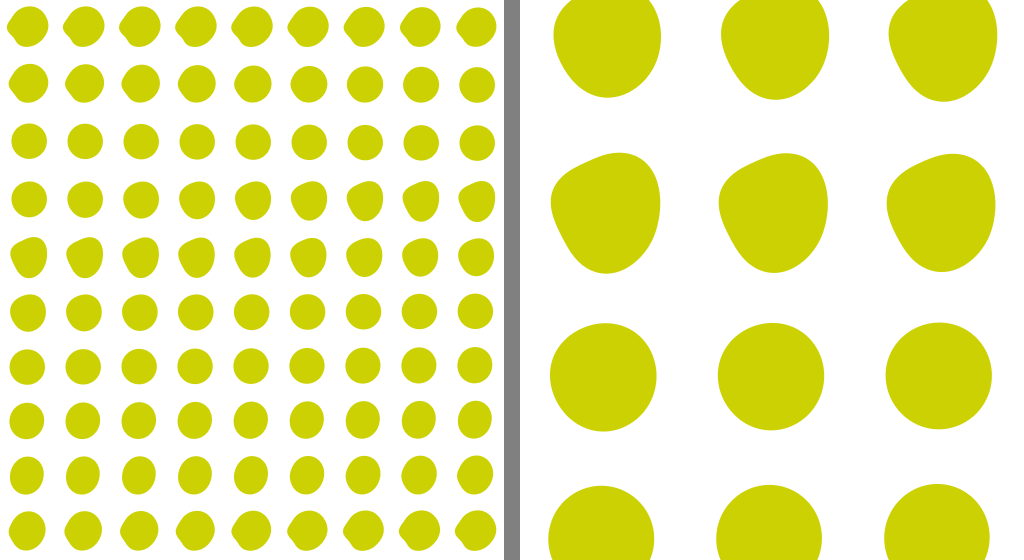
Left, the full canvas; right, a detail of the centre.
Write a Shadertoy shader that draws this pattern.

```glsl
// Nine by ten grid of yellow-green dots that slowly morph from blob to circle, row after row.

const float TAU = 6.2831853;
const vec2 GRID = vec2(9.0, 10.0);
const vec3 PAPER = vec3(1.0);
const vec3 LIME = vec3(0.80, 0.82, 0.01);
const float DOT_RADIUS = 0.316;   // in cell heights

// Smooth periodic bump around a direction given in degrees
float lobe(float angle, float degreesAt, float sharpness) {
    return exp(sharpness * (cos(angle - radians(degreesAt)) - 1.0));
}

// Rises over the steps a..b and falls over c..d
float pulse(float a, float b, float c, float d, float t) {
    return smoothstep(a, b, t) * (1.0 - smoothstep(c, d, t));
}

// Radius offset: broad blob with a pointed left side and a notch below it
float knobbly(float angle) {
    return 0.029
        + 0.036 * lobe(angle, 62.0, 3.0)
        + 0.035 * lobe(angle, 180.0, 18.0)
        - 0.030 * lobe(angle, 218.0, 18.0)
        - 0.013 * lobe(angle, 148.0, 12.0)
        + 0.013 * lobe(angle, 248.0, 10.0)
        + 0.012 * lobe(angle, 5.0, 10.0)
        - 0.010 * lobe(angle, 315.0, 8.0);
}

// Radius offset: pebble with a high right shoulder and a tapered foot
float pebble(float angle) {
    return 0.016
        + 0.052 * lobe(angle, 55.0, 6.0)
        + 0.052 * lobe(angle, 270.0, 5.0)
        - 0.024 * lobe(angle, 112.0, 10.0)
        + 0.013 * lobe(angle, 160.0, 15.0)
        - 0.037 * lobe(angle, 210.0, 6.0)
        - 0.013 * lobe(angle, 350.0, 8.0);
}

// Radius offset: slightly tilted oval
float oval(float angle) {
    return 0.004 + 0.024 * cos(2.0 * (angle - radians(75.0)));
}

// Outline radius at one step of the cyclic morph
float blobRadius(float angle, float stepIndex) {
    float knobblyAmount = 1.0 - pulse(3.0, 19.0, 74.0, 90.0, stepIndex);
    float pebbleAmount = pulse(25.0, 36.0, 35.0, 52.0, stepIndex)
        / max(1.0 - smoothstep(35.0, 52.0, min(stepIndex, 36.0)), 0.5);
    float ovalAmount = pulse(54.0, 76.0, 74.0, 90.0, stepIndex);
    return DOT_RADIUS
        + knobblyAmount * knobbly(angle)
        + pebbleAmount * pebble(angle)
        + ovalAmount * oval(angle);
}

// Gentle wandering of the dot centre through the cycle
vec2 centreDrift(float stepIndex, float stepCount) {
    float sway = sin(TAU * stepIndex / stepCount);
    float sag = 0.5 + 0.5 * cos(TAU * (stepIndex - 40.0) / stepCount);
    return vec2(0.022 * sway, 0.015 - 0.104 * pow(sag, 1.6));
}

void mainImage(out vec4 fragColor, in vec2 fragCoord) {
    // Cell and reading-order index, starting at the top left
    vec2 gridPos = fragCoord / iResolution.xy * GRID;
    vec2 cell = floor(gridPos);
    float stepIndex = (GRID.y - 1.0 - cell.y) * GRID.x + cell.x;

    // Local position in cell heights
    vec2 cellSize = iResolution.xy / GRID;
    vec2 local = (gridPos - cell - 0.5) * cellSize / cellSize.y;
    local -= centreDrift(stepIndex, GRID.x * GRID.y);

    // Filled outline with a one-pixel soft edge
    float edge = length(local) - blobRadius(atan(local.y, local.x), stepIndex);
    float coverage = clamp(0.5 - edge * cellSize.y, 0.0, 1.0);
    fragColor = vec4(mix(PAPER, LIME, coverage), 1.0);
}
```
